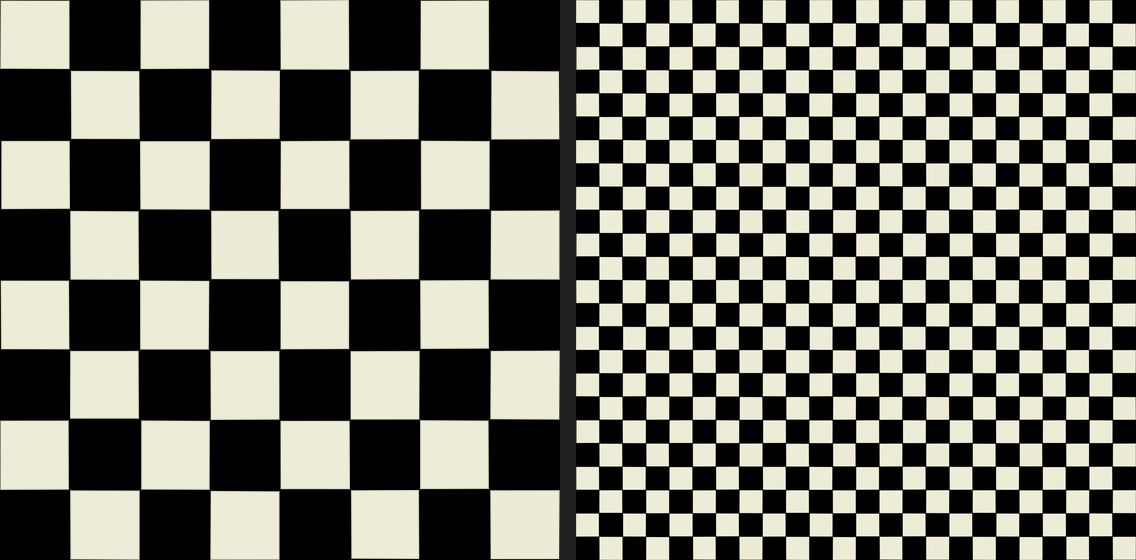
Left, the tile; right, the same tile 3 across and 3 down.
Reproduce this pattern procedurally as a WebGL 1 fragment shader.

```glsl
precision highp float;
// An 8 by 8 checkerboard of cream squares on black, cream at the top left.
// Each cream square is a box distance inside its cell, with hashed insets and
// a slight tilt to its sides, so that the edges look cut by hand.

uniform vec2 u_resolution;

// Four random values in 0..1 for a cell, without sine.
vec4 hash4(vec2 cell) {
  vec4 p = fract(cell.xyxy * vec4(0.1031, 0.1030, 0.0973, 0.1099));
  p += dot(p, p.wzxy + 33.33);
  return fract((p.xxyz + p.yzzw) * p.zywx);
}

// Distance inside the square, in cells: positive inside, negative outside.
float squareDepth(vec2 local, vec2 cell) {
  vec4 inset = mix(vec4(0.002), vec4(0.020), hash4(cell + 3.0));
  vec4 tilt = (hash4(cell + 17.0) - 0.5) * 0.012;
  vec2 centered = local - 0.5;
  vec2 low = local - inset.xy - tilt.xy * centered.yx;
  vec2 high = 1.0 - local - inset.zw - tilt.zw * centered.yx;
  return min(min(low.x, low.y), min(high.x, high.y));
}

void main() {
  vec2 grid = gl_FragCoord.xy / u_resolution * 8.0;
  vec2 cell = floor(grid);
  float isCream = mod(cell.x + cell.y, 2.0);

  // Soft edge, never narrower than one pixel
  float pixel = 8.0 / min(u_resolution.x, u_resolution.y);
  float softness = max(0.020, pixel) * 0.6;
  float depth = squareDepth(fract(grid), cell);
  float cover = isCream * smoothstep(-softness, softness, depth);

  // Barely visible change of tone between squares
  vec3 cream = vec3(0.93, 0.925, 0.84) + (hash4(cell + 41.0).x - 0.5) * 0.006;
  gl_FragColor = vec4(cream * cover, 1.0);
}
```
